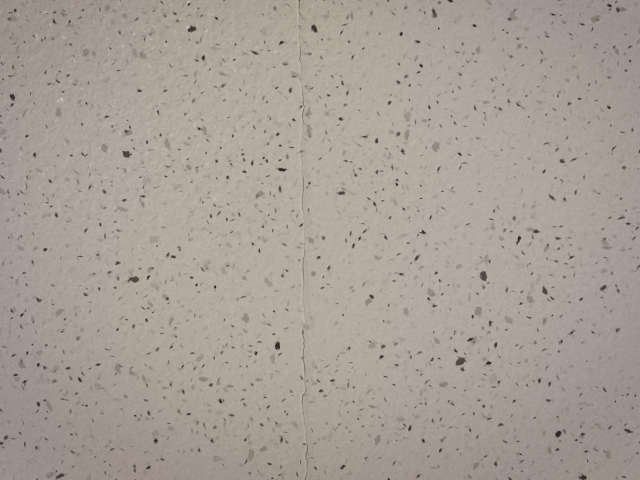
Give the GLSL for this texture, as a WebGL 1 fragment shader.

```glsl
precision highp float;
uniform vec2 u_resolution;

const vec3 PLASTER_LIGHT = vec3(0.712, 0.673, 0.634);
const vec3 PLASTER_SHADE = vec3(0.606, 0.562, 0.530);
const vec3 LILAC_TINT = vec3(-0.003, -0.005, 0.016);
const vec3 DARK_CHIP = vec3(0.19, 0.15, 0.135);
const vec3 GREY_CHIP = vec3(0.45, 0.405, 0.375);
const vec3 GLINT = vec3(0.86, 0.83, 0.83);

float hash(vec2 p) {
  vec3 q = fract(vec3(p.xyx) * 0.1031);
  q += dot(q, q.yzx + 33.33);
  return fract((q.x + q.y) * q.z);
}

vec2 hash2(vec2 p) {
  return vec2(hash(p), hash(p + 71.7));
}

float noise(vec2 p) {
  vec2 i = floor(p);
  vec2 f = fract(p);
  f = f * f * (3.0 - 2.0 * f);
  float low = mix(hash(i), hash(i + vec2(1.0, 0.0)), f.x);
  float high = mix(hash(i + vec2(0.0, 1.0)), hash(i + 1.0), f.x);
  return mix(low, high, f.y);
}

// Coverage of scattered, irregular chips: one candidate per jittered cell
float chips(vec2 p, float cell, float size, float presence, float faintest, float seed, float edge) {
  vec2 home = floor(p / cell);
  float cover = 0.0;
  for (int y = -1; y <= 1; y++) {
    for (int x = -1; x <= 1; x++) {
      vec2 id = home + vec2(float(x), float(y));
      vec2 key = id + seed + 20.0;
      vec2 centre = (id + hash2(key)) * cell;
      vec2 traits = hash2(key + 137.0);
      float clustering = 0.5 + 1.0 * noise(centre * 9.0 + 40.0);
      float present = step(hash(key + 251.0), presence * clustering);

      float angle = 3.14159 * hash(key + 389.0);
      float c = cos(angle);
      float s = sin(angle);
      vec2 q = mat2(c, -s, s, c) * (p - centre);
      float halfLength = size * mix(0.5, 1.5, traits.x * traits.x);
      float halfWidth = halfLength * mix(0.28, 0.75, traits.y);
      q.y += 0.3 * (traits.x - 0.5) * q.x * q.x / halfLength;
      float ragged = 0.7 * (noise(q / halfLength * 2.2 + key) - 0.5);
      float d = (length(q / vec2(halfLength, halfWidth)) - 1.0 + ragged) * halfWidth;
      float strength = mix(faintest, 1.0, hash(key + 467.0));
      cover = max(cover, present * strength * (1.0 - smoothstep(-edge, edge, d)));
    }
  }
  return cover;
}

// Slope of a bumpy surface towards light from the upper left
float relief(vec2 p, float scale) {
  vec2 q = p * scale;
  return noise(q) - noise(q + vec2(-0.35, 0.35));
}

float crackPath(float y) {
  float drift = mix(0.638, 0.626, y);
  float wave = 0.008 * (noise(vec2(y * 9.0, 3.0)) - 0.5);
  float jag = 0.008 * (noise(vec2(y * 42.0, 8.0)) - 0.5);
  float splinter = 0.003 * (noise(vec2(y * 130.0, 5.0)) - 0.5);
  return drift + wave + jag * mix(1.2, 0.6, y) + splinter;
}

float ridge(float d, float width) {
  return exp(-d * d / (width * width));
}

// Brightness change across the seam: raised lip, broken slit, soft shadow
float crackShade(vec2 p) {
  float d = p.x - crackPath(p.y);
  float depth = smoothstep(0.3, 0.8, noise(vec2(p.y * 34.0, 17.0)));
  float slit = -mix(0.05, 0.20, depth) * ridge(d, 0.0012);
  float lip = 0.030 * ridge(d + 0.0035, 0.0022);
  float shadow = -0.018 * ridge(d - 0.007, 0.006);
  return slit + lip + shadow;
}

void main() {
  vec2 uv = gl_FragCoord.xy / u_resolution;
  vec2 p = gl_FragCoord.xy / u_resolution.y;
  float edge = max(0.9 / u_resolution.y, 0.0006);

  // Uneven lamp light on the plaster
  vec2 fromLamp = (uv - vec2(0.50, 0.56)) * 2.0;
  float falloff = smoothstep(0.0, 1.75, dot(fromLamp, fromLamp));
  vec3 color = mix(PLASTER_LIGHT, PLASTER_SHADE, falloff);
  color += LILAC_TINT * (noise(p * 3.0 + 5.0) + 0.8 * abs(fromLamp.x) - 0.7);

  // Painted surface, glossier at the upper left
  float gloss = 1.0 - smoothstep(0.1, 0.65, length(p - vec2(0.25, 0.88)));
  float bumps = 0.7 * relief(p, 80.0) + relief(p + 3.0, 170.0);
  color += bumps * mix(0.024, 0.046, gloss);
  color += 0.026 * (noise(p * 310.0) - 0.5);

  // Chips from faint and buried to dark and exposed
  float light = mix(1.0, 0.88, falloff);
  float buried = chips(p, 0.016, 0.0038, 0.45, 0.2, 11.0, edge);
  float grey = chips(p, 0.036, 0.0072, 0.46, 0.25, 83.0, edge);
  float small = chips(p, 0.022, 0.0033, 0.36, 0.4, 159.0, edge);
  float large = chips(p, 0.062, 0.0070, 0.19, 0.7, 227.0, edge);
  color = mix(color, GREY_CHIP * light, 0.38 * buried);
  color = mix(color, GREY_CHIP * light, 0.55 * grey);
  color = mix(color, DARK_CHIP * light, small);
  color = mix(color, DARK_CHIP * light, large);

  // Seam and small reflections
  color += crackShade(p);
  float glints = chips(p, 0.022, 0.0030, 0.35, 0.2, 313.0, edge);
  color = mix(color, GLINT, 0.7 * gloss * glints);

  gl_FragColor = vec4(clamp(color, 0.0, 1.0), 1.0);
}
```
